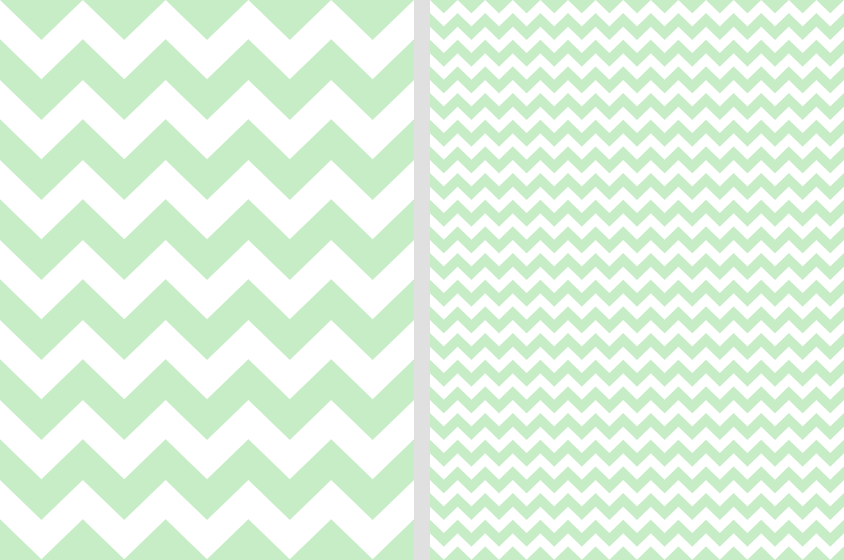
Left: one tile. Right: repeated 3 by 3.
A Shadertoy shader for this pattern:

```glsl
// Seamless horizontal chevron stripes in pale mint green on white.

const float COLUMNS = 5.0;       // zigzag periods across
const float ROWS = 7.0;          // stripe periods down
const float AMPLITUDE = 0.5;     // zigzag height, in row periods
const float GREEN_SHARE = 0.51;  // green part of each row period
const float EDGE_PIXELS = 1.2;   // width of the smoothed edge
const vec3 MINT = vec3(0.78, 0.93, 0.78);
const vec3 WHITE = vec3(1.0);

// Triangle wave: 0 at whole numbers, 1 halfway between them.
float triangleWave(float x) {
    return 1.0 - abs(2.0 * fract(x) - 1.0);
}

// Signed vertical distance to the nearest green band, in row periods.
float chevronDistance(vec2 uv) {
    float height = uv.y * ROWS + AMPLITUDE * triangleWave(uv.x * COLUMNS);
    float fromCentre = abs(fract(height - 0.5 * GREEN_SHARE + 0.5) - 0.5);
    return fromCentre - 0.5 * GREEN_SHARE;
}

void mainImage(out vec4 fragColor, in vec2 fragCoord) {
    vec2 uv = fragCoord / iResolution.xy;

    // Change of the distance over one pixel, taken from the known slopes.
    vec2 slope = vec2(2.0 * AMPLITUDE * COLUMNS, ROWS) / iResolution.xy;
    float halfEdge = 0.5 * EDGE_PIXELS * length(slope);

    float green = 1.0 - smoothstep(-halfEdge, halfEdge, chevronDistance(uv));
    fragColor = vec4(mix(WHITE, MINT, green), 1.0);
}
```
